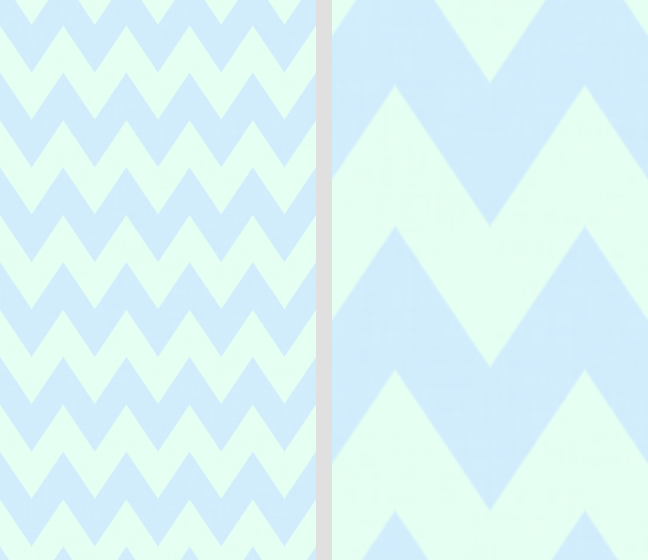
Left, the full canvas; right, a detail of the centre.
This pattern is drawn by a Shadertoy shader. Its source:

```glsl
const vec3 BLUE = vec3(0.82, 0.93, 0.99);
const vec3 MINT = vec3(0.90, 1.00, 0.95);

const float COLUMNS = 5.0;          // zigzag teeth across the width
const float ROWS = 5.908;           // band pairs down the height
const float FIRST_PEAK = 0.0456;    // first mint peak, from the top, in heights
const float TOOTH_HEIGHT = 0.0840;  // peak to valley, in heights
const float MINT_SHARE = 0.495;     // part of each band pair that is mint
const float EDGE_BLUR = 0.0014;     // half width of an edge, in heights
const float THREADS = 200.0;        // weave threads across the width
const float WEAVE_DEPTH = 0.012;    // brightness range of the weave

float hash(vec2 cell) {
    vec3 q = fract(vec3(cell.xyx) * 0.1031);
    q += dot(q, q.yzx + 33.33);
    return fract((q.x + q.y) * q.z);
}

float valueNoise(vec2 p) {
    vec2 cell = floor(p);
    vec2 f = fract(p);
    f = f * f * (3.0 - 2.0 * f);
    float low = mix(hash(cell), hash(cell + vec2(1.0, 0.0)), f.x);
    float high = mix(hash(cell + vec2(0.0, 1.0)), hash(cell + 1.0), f.x);
    return mix(low, high, f.y);
}

// Signed distance to the mint chevrons in heights, negative inside
float chevronDistance(vec2 uv, float aspect) {
    float zigzag = 2.0 * abs(fract(uv.x * COLUMNS + 0.5) - 0.5);
    float drop = 1.0 - uv.y - FIRST_PEAK - TOOTH_HEIGHT * zigzag;
    float fromCentre = abs(fract(drop * ROWS - 0.5 * MINT_SHARE + 0.5) - 0.5);
    float slope = 2.0 * TOOTH_HEIGHT * COLUMNS / aspect;
    return (fromCentre - 0.5 * MINT_SHARE) / (ROWS * sqrt(1.0 + slope * slope));
}

// Crossed threads, centred on zero
float weave(vec2 p) {
    float warp = valueNoise(p * vec2(1.0, 0.12));
    float weft = valueNoise(p * vec2(0.12, 1.0) + 57.0);
    return 0.5 * (warp + weft) - 0.5;
}

void mainImage(out vec4 fragColor, in vec2 fragCoord) {
    vec2 uv = fragCoord / iResolution.xy;
    float aspect = iResolution.x / iResolution.y;

    // Chevron bands with softened edges
    float blur = max(EDGE_BLUR, 0.7 / iResolution.y);
    float mint = 1.0 - smoothstep(-blur, blur, chevronDistance(uv, aspect));
    vec3 colour = mix(BLUE, MINT, mint);

    // Faint cloth texture
    colour += WEAVE_DEPTH * weave(fragCoord / iResolution.x * THREADS);

    fragColor = vec4(clamp(colour, 0.0, 1.0), 1.0);
}
```
